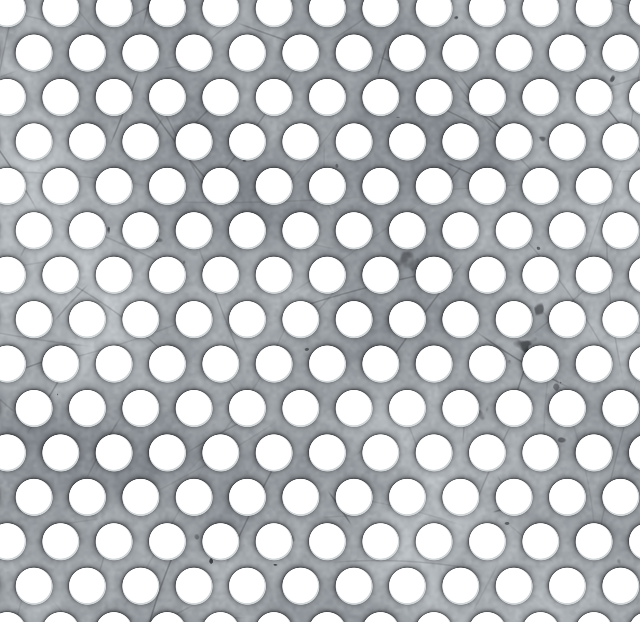
Write a Shadertoy shader that draws this texture.

```glsl
// Perforated steel sheet: staggered round holes with a lit lower wall and a
// shaded rim, cut in worn metal. Clouds come from wrapped, smoothed cellular
// noise; scratches and stains are scattered by hashed loops on a torus.

const vec2  HOLES = vec2(12.0, 14.0);          // holes per row, rows (even)
const vec2  LATTICE_SHIFT = vec2(0.64, 0.305); // position of the first hole
const float HOLE_RADIUS = 0.348;               // lengths are in hole pitches
const float OPEN_RADIUS = 0.331;
const float WALL_SHIFT = 0.018;
const float SHADE_REACH = 0.04;
const vec2  LIT_SIDE = vec2(0.5, -0.866);      // side where the wall shows

const vec3 METAL_DARK  = vec3(0.515, 0.535, 0.560);
const vec3 METAL_LIGHT = vec3(0.765, 0.785, 0.800);
const vec3 WALL_COLOR  = vec3(0.82, 0.84, 0.85);
const vec3 GRIME_COLOR = vec3(0.17, 0.18, 0.19);
const vec3 OPEN_COLOR  = vec3(1.0);

const float CLOUD_CONTRAST = 1.7;
const float GRAIN = 0.28;
const int   SCRATCHES = 80;
const float SCRATCH_WIDTH = 0.010;
const int   STAINS = 60;

// Integer hash: three values in 0..1 from non-negative whole numbers
vec3 hash3(vec3 key) {
    uvec3 v = uvec3(key) * 1664525u + 1013904223u;
    v.x += v.y * v.z; v.y += v.z * v.x; v.z += v.x * v.y;
    v ^= v >> 16u;
    v.x += v.y * v.z; v.y += v.z * v.x; v.z += v.x * v.y;
    return vec3(v >> 16u) / 65536.0;
}

// Cellular noise blended over neighbouring points; wraps after `cells`
float cellNoise(vec2 uv, vec2 cells, float seed) {
    vec2 g = uv * cells, base = floor(g);
    float sum = 0.0, total = 0.0;
    for (int y = -1; y <= 1; y++)
    for (int x = -1; x <= 1; x++) {
        vec2 cell = base + vec2(x, y);
        vec3 h = hash3(vec3(mod(cell, cells), seed));
        vec2 d = cell + 0.2 + 0.6 * h.xy - g;
        float k = max(0.0, 1.0 - dot(d, d) / 1.44);
        k *= k;
        sum += k * h.z;
        total += k;
    }
    return sum / total;
}

float clouds(vec2 uv) {
    float sum = 0.0, weight = 0.5;
    vec2 cells = vec2(5.0);
    for (int i = 0; i < 5; i++) {
        sum += weight * (cellNoise(uv, cells, float(i + 1)) - 0.5);
        cells *= 2.0;
        weight *= 0.6;
    }
    return sum;
}

// Shortest offset on the repeating sheet
vec2 wrapOffset(vec2 d, vec2 period) {
    return d - period * round(d / period);
}

// Thin, slightly bent hairlines
float scratches(vec2 p, vec2 period, float aa) {
    float keep = 1.0;
    for (int i = 0; i < SCRATCHES; i++) {
        vec3 a = hash3(vec3(i, 7, 31)), b = hash3(vec3(i, 11, 47));
        vec2 d = wrapOffset(p - a.xy * period, period);
        vec2 dir = vec2(cos(a.z * 6.2832), sin(a.z * 6.2832));
        float along = dot(d, dir);
        float across = dot(d, vec2(-dir.y, dir.x)) + 0.12 * (b.y - 0.5) * along * along;
        float halfLength = 0.3 + 1.8 * b.x * b.x;
        float line = 1.0 - smoothstep(0.0, SCRATCH_WIDTH + aa, abs(across));
        line *= 1.0 - smoothstep(0.6, 1.0, abs(along) / halfLength);
        keep *= 1.0 - line * mix(0.10, 0.38, b.z * b.z);
    }
    return 1.0 - keep;
}

// Ragged specks: many tiny, a few large
float stains(vec2 p, vec2 period, float ragged) {
    float keep = 1.0;
    for (int i = 0; i < STAINS; i++) {
        vec3 a = hash3(vec3(i, 3, 83)), b = hash3(vec3(i, 5, 97));
        vec2 d = wrapOffset(p - a.xy * period, period);
        float radius = 0.025 + 0.13 * pow(a.z, 5.0);
        float r = length(d * mix(vec2(0.6, 1.3), vec2(1.3, 0.6), b.x)) / radius;
        keep *= 1.0 - (1.0 - smoothstep(0.3, 1.2, r + ragged)) * mix(0.25, 0.85, b.y);
    }
    return 1.0 - keep;
}

// Offset from the nearest hole centre of the staggered lattice
vec2 nearestHole(vec2 uv, float rowHeight) {
    vec2 g = uv * HOLES - LATTICE_SHIFT, best = vec2(9.0);
    for (int j = -1; j <= 1; j++) {
        float row = floor(g.y) + float(j);
        float x = fract(g.x + 0.5 * mod(row, 2.0) + 0.5) - 0.5;
        vec2 q = vec2(x, (g.y - row - 0.5) * rowHeight);
        if (dot(q, q) < dot(best, best)) best = q;
    }
    return best;
}

void mainImage(out vec4 fragColor, in vec2 fragCoord) {
    vec2 uv = fragCoord / iResolution.xy;
    float rowHeight = HOLES.x / HOLES.y * iResolution.y / iResolution.x;
    float aa = HOLES.x / iResolution.x;
    vec2 period = vec2(HOLES.x, HOLES.y * rowHeight);
    vec2 p = uv * period;

    // Worn metal
    float grain = cellNoise(uv, vec2(190.0, 185.0), 9.0) - 0.5;
    float ragged = 2.4 * (cellNoise(uv, vec2(120.0, 117.0), 10.0) - 0.5);
    float tone = 0.5 + CLOUD_CONTRAST * clouds(uv) + GRAIN * grain;
    vec3 color = mix(METAL_DARK, METAL_LIGHT, clamp(tone, -0.2, 1.2));
    color = mix(color, GRIME_COLOR, scratches(p, period, aa));
    color = mix(color, GRIME_COLOR, stains(p, period, ragged));

    // Rim shade, strongest opposite the lit wall
    vec2 q = nearestHole(uv, rowHeight);
    float edge = length(q) - HOLE_RADIUS;
    float facing = dot(q, LIT_SIDE) / max(length(q), 0.001);
    float shade = mix(0.62, 0.24, smoothstep(-0.7, 0.8, facing));
    color *= 1.0 - shade * exp(-max(edge, 0.0) / SHADE_REACH);

    // Hole wall, then the opening shifted away from it
    float opening = length(q + LIT_SIDE * WALL_SHIFT) - OPEN_RADIUS;
    color = mix(color, WALL_COLOR, smoothstep(0.5 * aa, -0.5 * aa, edge));
    color = mix(color, OPEN_COLOR, smoothstep(0.5 * aa, -0.5 * aa, opening));
    fragColor = vec4(color, 1.0);
}
```
